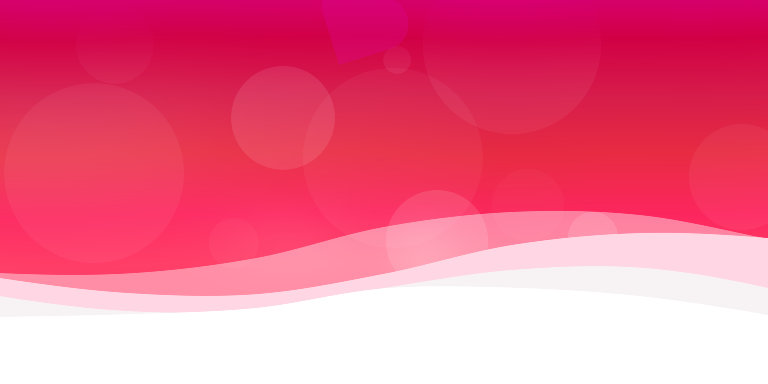
This background is drawn by a WebGL 2 fragment shader. Its source:

```glsl
#version 300 es
precision highp float;

uniform vec2 u_resolution;
out vec4 fragColor;

const vec3 WHITE = vec3(1.0);
const vec3 PALE_PINK = vec3(1.0, 0.84, 0.89);
const vec3 WARM_GREY = vec3(0.968, 0.949, 0.957);
const vec3 BLUSH = vec3(1.0, 0.85, 0.88);
const vec3 MAGENTA = vec3(0.86, 0.02, 0.58);
const float KNOT_SPACING = 1.0 / 3.0;

// Soft coverage of a signed distance, one pixel wide
float coverage(float dist, float pixel) {
    return 1.0 - smoothstep(-0.5 * pixel, 0.5 * pixel, dist);
}

float glow(vec2 p, vec2 center, vec2 size) {
    vec2 q = (p - center) / size;
    return exp(-dot(q, q));
}

// Vertical gradient; each stop holds a colour and its height
vec3 skyGradient(float y) {
    vec4 stops[6] = vec4[6](
        vec4(1.00, 0.24, 0.40, 0.31), vec4(0.99, 0.15, 0.37, 0.44),
        vec4(0.91, 0.17, 0.26, 0.60), vec4(0.84, 0.11, 0.29, 0.75),
        vec4(0.82, 0.00, 0.27, 0.90), vec4(0.84, 0.00, 0.42, 1.00));
    vec3 color = stops[0].rgb;
    for (int i = 1; i < 6; i++) {
        float t = clamp((y - stops[i - 1].a) / (stops[i].a - stops[i - 1].a), 0.0, 1.0);
        color = mix(color, stops[i].rgb, t);
    }
    return color;
}

// Smooth curve through evenly spaced heights, the first one left of the canvas
float waveHeight(float x, float h[9]) {
    float s = clamp(x / KNOT_SPACING, 0.0, 5.999);
    int i = int(s);
    float t = fract(s);
    float a = h[i], b = h[i + 1], c = h[i + 2], d = h[i + 3];
    return b + 0.5 * t * (c - a + t * (2.0 * a - 5.0 * b + 4.0 * c - d
        + t * (3.0 * (b - c) + d - a)));
}

// Coverage below a wave, with the edge width corrected for its slope
float waveMask(vec2 p, float h[9], float pixel) {
    float y = waveHeight(p.x, h);
    float slope = (waveHeight(p.x + 0.01, h) - y) / 0.01;
    return coverage((p.y - y) / sqrt(1.0 + slope * slope), pixel);
}

// Heart made of a square and two discs, with its tip at the origin
float heartDistance(vec2 p, float angle, float side) {
    float c = cos(angle), s = sin(angle);
    vec2 q = vec2(c * p.x + s * p.y, c * p.y - s * p.x);
    vec2 edge = abs(q - 0.5 * side) - 0.5 * side;
    float square = length(max(edge, 0.0)) + min(max(edge.x, edge.y), 0.0);
    float lobes = min(length(q - side * vec2(1.0, 0.5)),
                      length(q - side * vec2(0.5, 1.0))) - 0.5 * side;
    return min(square, lobes);
}

// Translucent discs: centre, radius, opacity
vec3 addBubbles(vec3 color, vec2 p, float pixel) {
    vec4 bubbles[11] = vec4[11](
        vec4(0.245, 0.549, 0.234, 0.060), vec4(0.299, 0.883, 0.101, 0.045),
        vec4(0.737, 0.693, 0.135, 0.120), vec4(1.023, 0.589, 0.234, 0.050),
        vec4(1.333, 0.883, 0.232, 0.065), vec4(1.932, 0.539, 0.138, 0.060),
        vec4(1.138, 0.372, 0.133, 0.140), vec4(1.375, 0.466, 0.094, 0.030),
        vec4(1.544, 0.383, 0.065, 0.150), vec4(1.034, 0.844, 0.036, 0.090),
        vec4(0.609, 0.367, 0.065, 0.040));
    vec3 tint = mix(BLUSH, MAGENTA, smoothstep(0.78, 0.96, p.y));
    for (int i = 0; i < 11; i++) {
        float dist = length(p - bubbles[i].xy) - bubbles[i].z;
        color = mix(color, tint, bubbles[i].w * coverage(dist, pixel));
    }
    return color;
}

void main() {
    vec2 p = gl_FragCoord.xy / u_resolution.y;
    float pixel = 1.0 / u_resolution.y;

    // Backdrop with broad soft lights
    float drift = 0.006 * sin(5.0 * p.x + 1.0) + 0.004 * sin(11.0 * p.x);
    vec3 color = skyGradient(p.y + drift);
    color = mix(color, BLUSH, 0.11 * glow(p, vec2(0.12, 0.62), vec2(0.65, 0.20)));
    color = mix(color, BLUSH, 0.09 * glow(p, vec2(0.75, 0.38), vec2(0.18, 0.10)));
    color = mix(color, BLUSH, 0.14 * glow(p, vec2(1.11, 0.34), vec2(0.09, 0.08)));

    // Heart and bubbles
    float heart = heartDistance(p - vec2(0.883, 0.831), 0.30, 0.138);
    color = mix(color, MAGENTA, 0.32 * coverage(heart, pixel));
    color = addBubbles(color, p, pixel);

    // Waves, back to front
    float veil[9] = float[9](0.318, 0.289, 0.288, 0.328, 0.409, 0.448, 0.440, 0.378, 0.310);
    float pink[9] = float[9](0.336, 0.276, 0.237, 0.234, 0.287, 0.362, 0.393, 0.380, 0.336);
    float grey[9] = float[9](0.297, 0.229, 0.190, 0.193, 0.250, 0.297, 0.303, 0.250, 0.154);
    float snow[9] = float[9](0.172, 0.175, 0.182, 0.198, 0.249, 0.251, 0.229, 0.180, 0.115);
    color = mix(color, WHITE, 0.41 * waveMask(p, veil, pixel));
    color = mix(color, PALE_PINK, waveMask(p, pink, pixel));
    color = mix(color, WARM_GREY, waveMask(p, grey, pixel));
    color = mix(color, WHITE, waveMask(p, snow, pixel));

    fragColor = vec4(color, 1.0);
}
```
